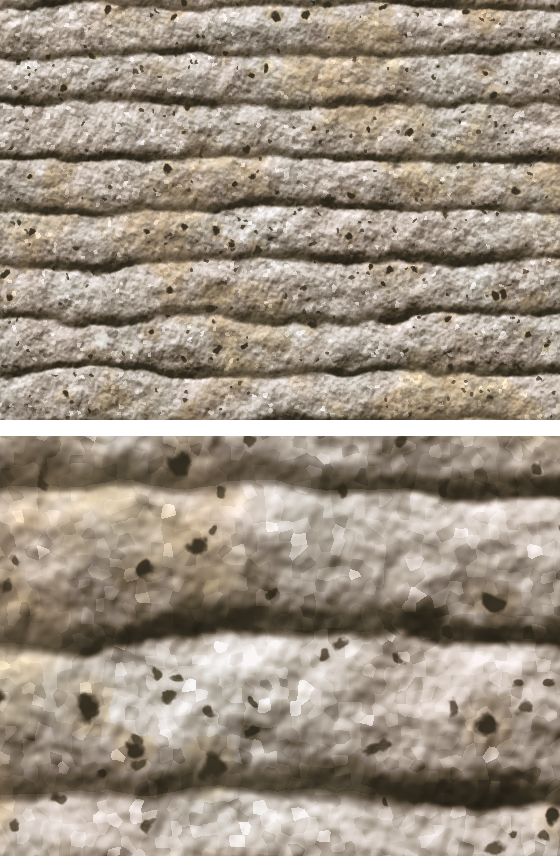
Top: the whole. Bottom: its middle third, enlarged.
Give the GLSL for this texture, as a WebGL 1 fragment shader.

```glsl
precision highp float;
// Rough granite dressed in horizontal ribs, lit from above.
// Warped bands give the ribs and shadowed grooves, noise slopes give the
// rough relief, and cellular noise gives the crystals and dark flecks.

uniform vec2 u_resolution;

#define RIBS 8.17        // ribs per canvas height
#define WOBBLE 0.28      // groove waviness, in ribs
#define RELIEF 3.2       // contrast of the rough surface
#define CRYSTAL 0.17     // tone variation between crystals
#define STAIN 0.75       // strength of the rusty stains
#define FLECKS 0.10      // share of cells holding a dark fleck
#define DEEP  vec3(0.20, 0.18, 0.13)
#define BROWN vec3(0.37, 0.33, 0.26)
#define GREY  vec3(0.51, 0.47, 0.43)
#define STONE vec3(0.67, 0.64, 0.59)
#define LIGHT vec3(0.83, 0.81, 0.78)
#define OCHRE vec3(0.57, 0.50, 0.37)

float hash(vec2 p) {
  return fract(sin(dot(p, vec2(127.1, 311.7))) * 43758.5);
}

float noise(vec2 p) {
  vec2 i = floor(p), f = fract(p);
  f = f * f * (3.0 - 2.0 * f);
  return mix(mix(hash(i), hash(i + vec2(1.0, 0.0)), f.x),
             mix(hash(i + vec2(0.0, 1.0)), hash(i + 1.0), f.x), f.y);
}

float fbm(vec2 p) {
  float sum = 0.0, amp = 0.53;
  for (int i = 0; i < 4; i++) {
    sum += amp * noise(p);
    p = mat2(1.7, 1.2, -1.2, 1.7) * p + 7.3;
    amp *= 0.5;
  }
  return sum;
}

// Nearest cell point: x = distance, y = random value of that cell
vec2 cells(vec2 p) {
  vec2 base = floor(p), best = vec2(9.0, 0.0);
  for (int y = -1; y <= 1; y++) {
    for (int x = -1; x <= 1; x++) {
      vec2 id = base + vec2(float(x), float(y));
      vec2 point = id + 0.15 + 0.7 * vec2(hash(id), hash(id + 41.3));
      float d = length(p - point);
      if (d < best.x) best = vec2(d, hash(id + 17.9));
    }
  }
  return best;
}

// Spots of a given radius in a random share of the cells
float spots(vec2 p, float share, float radius) {
  vec2 c = cells(p);
  float size = radius * (0.6 + 0.4 * c.y / share);
  return step(c.y, share) * (1.0 - smoothstep(size * 0.5, size, c.x));
}

// Stone colour for a brightness from 0 to 1
vec3 stoneRamp(float tone) {
  vec3 c = mix(DEEP * 0.6, DEEP, clamp(tone / 0.18, 0.0, 1.0));
  c = mix(c, BROWN, clamp((tone - 0.18) / 0.15, 0.0, 1.0));
  c = mix(c, GREY, clamp((tone - 0.33) / 0.14, 0.0, 1.0));
  c = mix(c, STONE, clamp((tone - 0.47) / 0.17, 0.0, 1.0));
  c = mix(c, LIGHT, clamp((tone - 0.64) / 0.16, 0.0, 1.0));
  return mix(c, vec3(0.97), clamp((tone - 0.82) / 0.25, 0.0, 1.0));
}

void main() {
  vec2 p = gl_FragCoord.xy / u_resolution.y;
  float down = 1.0 - p.y;

  // Rib coordinate: 0 under a groove, 1 in the next groove below
  float lumps = fbm(p * 17.0);
  float rib = down * RIBS - 0.16 + 0.1 * sin(down * 4.5);
  rib += WOBBLE * (noise(p * vec2(4.5, 9.0) + 3.0) - 0.5);
  rib += WOBBLE * 0.85 * (lumps - 0.5);
  float f = fract(rib);

  // Rounded rib, bright on top, with a ragged shadow in the groove
  float tone = mix(0.77, 0.54, smoothstep(0.1, 0.85, f));
  float groove = max(smoothstep(0.76, 0.95, f), 1.0 - smoothstep(0.0, 0.08, f));
  float depth = 0.62 + 0.38 * smoothstep(0.25, 0.6, noise(p * vec2(7.0, 9.0) + 20.0));
  tone = mix(tone, 0.16, groove * depth);

  // Rough relief: surfaces facing up catch the light
  vec2 q = p * 17.0 + vec2(5.0, 60.0);
  float slope = fbm(q) - fbm(q + vec2(-0.03, 0.075));
  tone += RELIEF * slope * (1.0 - 0.55 * groove);

  // Crystals, some of them glinting
  vec2 crystal = cells(p * 105.0 + 2.0 * lumps);
  tone += CRYSTAL * (crystal.y - 0.5) * (1.0 - 0.6 * groove);
  tone += 0.2 * smoothstep(0.95, 1.0, crystal.y) * (1.0 - groove);

  // Dark mineral flecks with ragged outlines
  vec2 ragged = p + 0.022 * (vec2(fbm(p * 45.0), fbm(p * 45.0 + 31.0)) - 0.5);
  float fleck = spots(ragged * 21.0, FLECKS, 0.27);
  fleck = max(fleck, 0.75 * spots(ragged * 52.0 + 9.0, FLECKS * 0.7, 0.36));
  tone = mix(tone, 0.08, 0.85 * fleck);

  // Rusty stains in blotches and around the flecks, faint pink elsewhere
  vec3 color = stoneRamp(tone);
  float blotch = smoothstep(0.5, 0.72, fbm(p * 7.0 + 12.0));
  float halo = spots(ragged * 21.0, FLECKS, 0.75);
  float stain = STAIN * max(blotch, 0.7 * halo) * (0.45 + 0.55 * noise(p * 60.0));
  color = mix(color, OCHRE * (0.25 + 1.35 * tone), clamp(stain, 0.0, 1.0));
  color *= mix(vec3(1.0), vec3(1.02, 0.98, 0.97), noise(p * 13.0 + 50.0));

  // One pale chipped patch low on the left
  float chip = 1.0 - smoothstep(0.014, 0.02, length((ragged - vec2(0.245, 0.19)) * vec2(1.1, 0.8)));
  color = mix(color, vec3(0.9, 0.89, 0.86) + 0.8 * slope, 0.85 * chip);

  gl_FragColor = vec4(clamp(color, 0.0, 1.0), 1.0);
}
```
